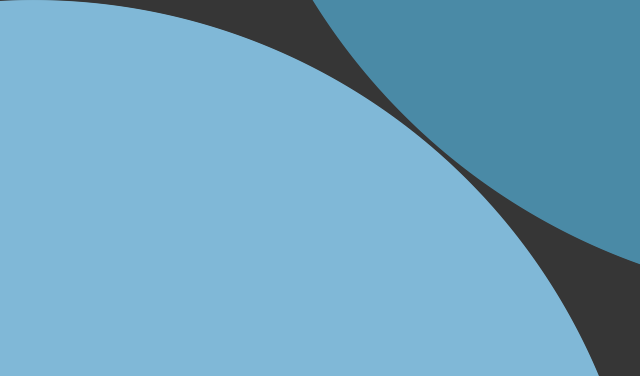
This background is drawn by a Shadertoy shader. Its source:

```glsl
// Two huge flat discs, pale blue at the lower left and teal at the upper right,
// nearly touch over a charcoal ground. Each is a circle distance function
// turned into a smooth mask, in units of the canvas height.

float circleDistance(vec2 p, vec2 center, float radius) {
    return length(p - center) - radius;
}

// Coverage of a shape, softened over about one pixel
float fillMask(float dist) {
    float halfPixel = 0.6 / iResolution.y;
    return 1.0 - smoothstep(-halfPixel, halfPixel, dist);
}

void mainImage(out vec4 fragColor, in vec2 fragCoord) {
    vec2 p = fragCoord / iResolution.y;

    // Charcoal ground
    vec3 color = vec3(0.21);

    // Teal disc, upper right
    float tealDisc = circleDistance(p, vec2(2.2693, 1.8911), 1.6918);
    color = mix(color, vec3(0.29, 0.54, 0.65), fillMask(tealDisc));

    // Pale blue disc, lower left
    float paleDisc = circleDistance(p, vec2(0.0889, -0.6311), 1.6311);
    color = mix(color, vec3(0.502, 0.722, 0.843), fillMask(paleDisc));

    fragColor = vec4(color, 1.0);
}
```
